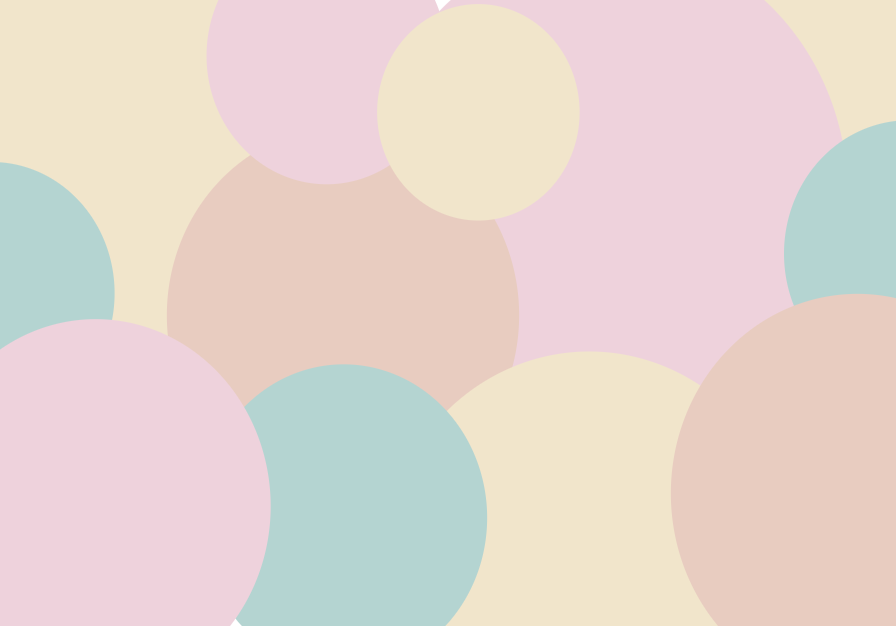
A Shadertoy shader for this background:

```glsl
// Pastel background of large overlapping ovals on white.
// Each oval is a stretched disc with a smooth edge, painted from back to front.
// Centres are fractions of the canvas; radii are fractions of its width.

#define PINK    vec3(0.933, 0.824, 0.863)
#define CREAM   vec3(0.945, 0.898, 0.796)
#define PEACH   vec3(0.910, 0.800, 0.753)
#define TEAL    vec3(0.706, 0.831, 0.820)
#define PAPER   vec3(1.0)
#define STRETCH 1.53   // oval height over width, in canvas fractions
#define SOFTNESS 1.0   // edge width in pixels

// Signed distance to an oval, in fractions of the canvas width
float ovalDistance(vec2 uv, vec2 centre, float radius) {
    return length((uv - centre) / vec2(1.0, STRETCH)) - radius;
}

// Lays one flat oval over the colour so far
void paintOval(inout vec3 colour, vec3 tint, vec2 uv, vec2 centre, float radius) {
    float edge = SOFTNESS / iResolution.x;
    float coverage = clamp(0.5 - ovalDistance(uv, centre, radius) / edge, 0.0, 1.0);
    colour = mix(colour, tint, coverage);
}

void mainImage(out vec4 fragColor, in vec2 fragCoord) {
    vec2 uv = fragCoord / iResolution.xy;
    vec3 colour = PAPER;

    // Back layer: corner ovals and the large one at the upper right
    paintOval(colour, CREAM, uv, vec2(0.104, 0.796), 0.286);
    paintOval(colour, CREAM, uv, vec2(1.000, 0.926), 0.260);
    paintOval(colour, PINK,  uv, vec2(0.678, 0.689), 0.2682);

    // Middle layer: centre and top
    paintOval(colour, PEACH, uv, vec2(0.3828, 0.4963), 0.1966);
    paintOval(colour, PINK,  uv, vec2(0.3646, 0.9108), 0.1341);
    paintOval(colour, CREAM, uv, vec2(0.5339, 0.8206), 0.1130);

    // Front layer: lower edge and sides
    paintOval(colour, CREAM, uv, vec2(0.6576, 0.0799), 0.2344);
    paintOval(colour, TEAL,  uv, vec2(-0.0091, 0.5316), 0.1370);
    paintOval(colour, TEAL,  uv, vec2(0.3835, 0.1729), 0.1602);
    paintOval(colour, PINK,  uv, vec2(0.1068, 0.1914), 0.1953);
    paintOval(colour, TEAL,  uv, vec2(1.0143, 0.5948), 0.1393);
    paintOval(colour, PEACH, uv, vec2(0.9570, 0.2119), 0.2083);

    fragColor = vec4(colour, 1.0);
}
```
